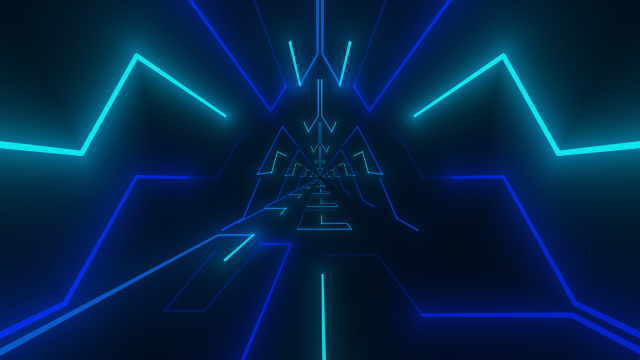
Write a Shadertoy shader that draws this background.

```glsl
// A neon tunnel: bent cyan and blue light strips run towards a vanishing point.
// Strips are distances to line segments; one far frame is repeated at shrinking
// scales, and line width and halo grow with distance from the vanishing point.

#define UNITS 432.0        // design units per canvas height
#define VANISH_Y 0.507     // height of the vanishing point
#define FRAMES 6           // number of far frames
#define RATIO 0.56         // size of each frame relative to the previous one
#define LINE_WIDTH 0.011   // half width of a strip relative to its radius
#define HALO 0.36          // strength of the tight halo
#define HAZE 0.13          // strength of the wide halo
#define FAR_GLOW 0.36      // halo strength of the far frames
#define CYAN vec3(0.06, 0.90, 0.92)
#define AZURE vec3(0.05, 0.42, 0.90)
#define BLUE vec3(0.02, 0.14, 0.90)
#define BASE vec3(0.003, 0.022, 0.040)

// Distance to a segment, and to paths of two or three segments
float path(vec2 p, vec2 a, vec2 b) {
    vec2 ap = p - a, ab = b - a;
    return length(ap - ab * clamp(dot(ap, ab) / dot(ab, ab), 0.0, 1.0));
}

float path(vec2 p, vec2 a, vec2 b, vec2 c) {
    return min(path(p, a, b), path(p, b, c));
}

float path(vec2 p, vec2 a, vec2 b, vec2 c, vec2 d) {
    return min(path(p, a, b, c), path(p, c, d));
}

// Adds the halo of a strip, then lays its solid core on top
void addStrip(inout vec3 color, float dist, float radius, float pixel, vec3 hue, float power, float glow) {
    float k = dist / radius;
    float width = LINE_WIDTH * radius * mix(0.35, 1.0, power);
    float core = 1.0 - smoothstep(width - 0.7 * pixel, width + 0.7 * pixel, dist);
    vec3 haloHue = hue * vec3(0.4, 0.85, 1.0);
    color += haloHue * glow * (HALO * exp(-k * 11.0) + HAZE * exp(-k * 3.8));
    color = mix(color, hue, core * power);
}

// The large strips closest to the viewer
void addNearFrame(inout vec3 color, vec2 p, float radius, float pixel) {
    vec2 m = vec2(abs(p.x), p.y);

    // Faint connecting strips
    float faint = path(m, vec2(79, 213), vec2(41, 110));
    faint = min(faint, path(m, vec2(160, 0), vec2(123, 0), vec2(91, 56)));
    faint = min(faint, path(p, vec2(-70, -80), vec2(-139, -160), vec2(-187, -160), vec2(-125, -87)));
    faint = min(faint, path(p, vec2(4, -93), vec2(69, -93), vec2(123, -165)));
    addStrip(color, faint, radius, pixel, BLUE, 0.25, 0.12);

    // Ceiling beams, lower walls and floor
    float blue = path(m, vec2(160, 219), vec2(59, 80), vec2(41, 110));
    blue = min(blue, path(m, vec2(160, 0), vec2(220, 1), vec2(306, -151), vec2(390, -192)));
    blue = min(blue, path(p, vec2(-94, -222), vec2(-35, -80), vec2(-70, -80)));
    blue = min(blue, path(p, vec2(123, -165), vec2(302, -165), vec2(390, -211)));
    addStrip(color, blue, radius, pixel, BLUE, 0.75, 0.75);

    // Ceiling spine and left floor rail
    float azure = path(m, vec2(3, 220), vec2(3, 148), vec2(24, 111));
    azure = min(azure, path(p, vec2(-390, -213), vec2(-122, -69), vec2(-80, -69)));
    addStrip(color, azure, radius, pixel, AZURE, 0.7, 0.35);

    // Bright wall bends and short accents
    float accent = path(m, vec2(24, 111), vec2(36, 162));
    accent = min(accent, path(p, vec2(-80, -69), vec2(-114, -99)));
    accent = min(accent, path(p, vec2(3, -117), vec2(5, -222)));
    addStrip(color, accent, radius, pixel, CYAN, 0.9, 0.5);
    float wall = path(m, vec2(114, 74), vec2(220, 146), vec2(286, 29), vec2(390, 40));
    addStrip(color, wall, radius, pixel, CYAN, 1.0, 1.2);
}

// One repeating frame of the tunnel, seen further down
void addFarFrame(inout vec3 color, vec2 p, float radius, float pixel, float power) {
    vec2 m = vec2(abs(p.x), p.y);
    float glow = power * FAR_GLOW;

    float faint = path(p, vec2(-27, -62), vec2(-18, -39), vec2(19, -39));
    addStrip(color, faint, radius, pixel, AZURE, 0.4 * power, 0.3 * glow);

    float blue = path(m, vec2(27, 38), vec2(45, 61), vec2(75, 4));
    blue = min(blue, path(m, vec2(72, -1), vec2(92, -49), vec2(117, -63)));
    blue = min(blue, path(p, vec2(-98, -54), vec2(-65, -37)));
    addStrip(color, blue, radius, pixel, mix(BLUE, AZURE, 0.4), 0.8 * power, 0.7 * glow);

    float azure = path(m, vec2(2, 117), vec2(2, 74), vec2(14, 55));
    azure = min(azure, path(m, vec2(75, 4), vec2(58, 6)));
    azure = min(azure, path(p, vec2(-65, -37), vec2(-41, -37)));
    azure = min(azure, path(p, vec2(-27, -62), vec2(38, -62), vec2(32, -55), vec2(2, -55)));
    addStrip(color, azure, radius, pixel, mix(AZURE, CYAN, 0.3), 0.85 * power, 0.7 * glow);

    float accent = path(m, vec2(58, 6), vec2(51, 31), vec2(41, 26));
    accent = min(accent, path(m, vec2(14, 55), vec2(19, 66)));
    accent = min(accent, path(p, vec2(-41, -37), vec2(-47, -44)));
    accent = min(accent, path(p, vec2(2, -55), vec2(2, -46)));
    addStrip(color, accent, radius, pixel, CYAN, 0.8 * power, 0.8 * glow);
}

void mainImage(out vec4 fragColor, in vec2 fragCoord) {
    float pixel = UNITS / iResolution.y;
    vec2 p = (fragCoord - vec2(0.5, VANISH_Y) * iResolution.xy) * pixel;
    float radius = length(p) + 0.5;

    // Distant haze, then frames from far to near
    vec3 color = BASE + vec3(0.003, 0.06, 0.09) * exp(-radius / 75.0);
    for (int i = FRAMES - 1; i >= 0; i--) {
        float scale = pow(RATIO, float(i));
        float power = 0.9 * pow(0.9, float(i));
        addFarFrame(color, p / scale, radius / scale, pixel / scale, power);
    }
    addNearFrame(color, p, radius, pixel);
    fragColor = vec4(clamp(color, 0.0, 1.0), 1.0);
}
```
